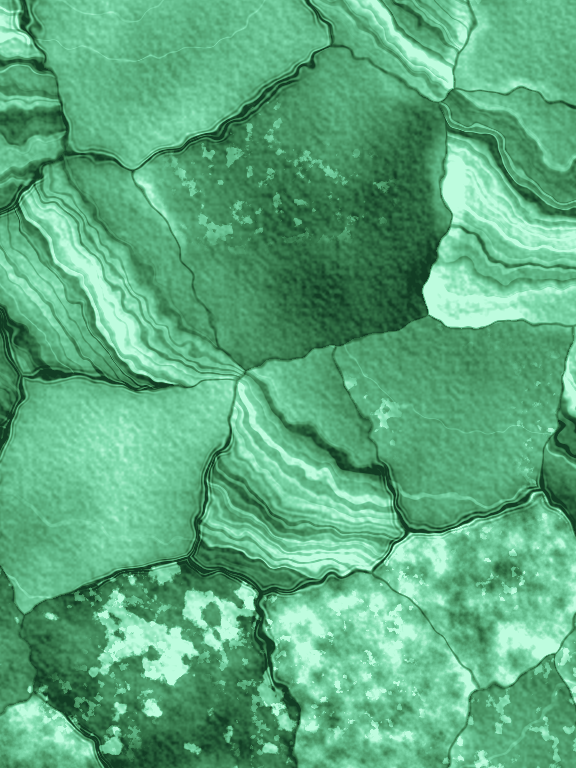
Reproduce this texture procedurally as a WebGL 1 fragment shader.

```glsl
precision highp float;
uniform vec2 u_resolution;

// Sizes are fractions of the canvas width
const float STONE_SIZE = 0.37;
const float STONE_JITTER = 0.78;
const float EDGE_WANDER = 0.085;
const float EDGE_ROUGHNESS = 0.014;
const float SEAM_WIDTH = 0.0019;
const float SEAM_SHADE_WIDTH = 0.017;
const float VEIN_WIDTH = 0.0024;
const float VEIN_DENSITY = 22.0;
const float BAND_CONTRAST = 0.72;
const float STRIPE_CONTRAST = 0.34;
const float SPECKLE_TOP = 0.43;
const float RELIEF = 0.20;
const float GRAIN = 0.11;

const vec3 DEEP = vec3(0.07, 0.24, 0.14);
const vec3 FOREST = vec3(0.19, 0.44, 0.27);
const vec3 MOSS = vec3(0.29, 0.59, 0.40);
const vec3 JADE = vec3(0.38, 0.73, 0.54);
const vec3 MINT = vec3(0.50, 0.86, 0.68);
const vec3 PALE = vec3(0.74, 0.99, 0.87);

float hash(vec2 p) {
  return fract(sin(dot(p, vec2(127.1, 311.7))) * 43758.5453);
}

float noise(vec2 p) {
  vec2 i = floor(p), f = fract(p);
  f = f * f * (3.0 - 2.0 * f);
  return mix(mix(hash(i), hash(i + vec2(1.0, 0.0)), f.x),
             mix(hash(i + vec2(0.0, 1.0)), hash(i + 1.0), f.x), f.y);
}

float fbm(vec2 p) {
  float sum = 0.0, weight = 0.516;
  for (int i = 0; i < 5; i++) {
    sum += weight * noise(p);
    p = mat2(1.6, 1.2, -1.2, 1.6) * p + 7.3;
    weight *= 0.5;
  }
  return sum;
}

vec2 site(vec2 id) {
  return 0.5 + STONE_JITTER * (vec2(hash(id + 3.1), hash(id + 17.7)) - 0.5);
}

// Finds the stone's id and offset from its site; returns distance to the seam
float stone(vec2 p, out vec2 id, out vec2 offset) {
  vec2 base = floor(p), f = p - base, nearest = vec2(9.0);
  for (int y = -1; y <= 1; y++) for (int x = -1; x <= 1; x++) {
    vec2 g = vec2(float(x), float(y));
    vec2 r = g + site(base + g) - f;
    if (dot(r, r) < dot(nearest, nearest)) { nearest = r; id = base + g; }
  }
  float edge = 9.0;
  for (int y = -2; y <= 2; y++) for (int x = -2; x <= 2; x++) {
    vec2 g = id - base + vec2(float(x), float(y));
    vec2 r = g + site(base + g) - f, d = r - nearest;
    if (dot(d, d) > 0.0001) edge = min(edge, dot(0.5 * (nearest + r), normalize(d)));
  }
  offset = -nearest;
  return edge;
}

// Irregular pale threads along lines of constant t
float veins(float t, float density, float seed, float px) {
  float row = floor(t * density);
  float place = 0.2 + 0.6 * hash(vec2(row, seed));
  float d = abs(fract(t * density) - place) / density;
  float width = VEIN_WIDTH * (0.45 + hash(vec2(row, seed + 5.0)));
  return (1.0 - smoothstep(width - px, width + px, d)) * (0.25 + 0.75 * hash(vec2(row, seed + 9.0)));
}

vec3 ramp(float tone) {
  float t = clamp(tone, 0.0, 1.0) * 5.0;
  vec3 c = mix(DEEP, FOREST, clamp(t, 0.0, 1.0));
  c = mix(c, MOSS, clamp(t - 1.0, 0.0, 1.0));
  c = mix(c, JADE, clamp(t - 2.0, 0.0, 1.0));
  c = mix(c, MINT, clamp(t - 3.0, 0.0, 1.0));
  return mix(c, PALE, clamp(t - 4.0, 0.0, 1.0));
}

void main() {
  vec2 p = gl_FragCoord.xy / u_resolution.x;
  float px = 1.0 / u_resolution.x;

  // Stones with wandering outlines
  vec2 wander = vec2(fbm(p * 4.0), fbm(p * 4.0 + 31.0)) - 0.5;
  vec2 rough = vec2(noise(p * 42.0), noise(p * 42.0 + 11.0)) - 0.5;
  vec2 id, q;
  float edge = stone((p + 2.0 * EDGE_WANDER * wander + EDGE_ROUGHNESS * rough) / STONE_SIZE, id, q);
  edge *= STONE_SIZE;
  q *= STONE_SIZE;
  float rank = fract(dot(id, vec2(0.755, 0.570)) + 0.2);
  float seed = hash(id + 41.0);
  float height = (id.y + site(id).y) * STONE_SIZE;

  // Cloudy base and slow gradient
  float cloud = fbm(p * 5.0 + id * 7.0) - 0.5;
  float tone = mix(0.34, 0.75, rank) + 0.75 * cloud + 0.8 * dot(q, vec2(seed - 0.5, 0.5 - rank));

  if (height < SPECKLE_TOP && seed < 0.85) {
    // Speckled stones: pale flecks on dark, or clouded pale ground
    float fleck = fbm(p * 30.0 + id * 3.0) + 0.3 * (noise(p * 8.0) - 0.5);
    float dust = smoothstep(0.62, 0.7, fbm(p * 75.0)) * smoothstep(0.35, 0.6, noise(p * 9.0));
    float darkStone = 0.26 + 0.7 * cloud + 0.5 * (fbm(p * 26.0 + 5.0) - 0.5) + 0.6 * smoothstep(0.59, 0.68, fleck);
    float paleStone = 0.74 + 0.5 * cloud + 0.8 * (fbm(p * 12.0) - 0.5) + 1.1 * (fbm(p * 38.0) - 0.5);
    tone = mix(darkStone, paleStone, step(0.5, rank)) + 0.35 * dust;
  } else {
    // Curved bands, bold on every other stone
    float angle = mix(-0.95, 0.4, seed);
    vec2 b = mat2(cos(angle), -sin(angle), sin(angle), cos(angle)) * q;
    float t = b.y - 0.9 * b.x * b.x + 0.05 * (fbm(q * 7.0 + id) - 0.5) + 0.007 * noise(q * 45.0);
    float banded = 1.0 - mod(id.x + id.y, 2.0);
    float reach = banded * smoothstep(0.19, 0.11, abs(t + 0.03));
    float wide = smoothstep(0.2, 0.8, noise(vec2(t * 30.0, seed * 50.0))) - 0.5;
    float fine = smoothstep(0.25, 0.75, noise(vec2(t * 150.0, seed * 90.0))) - 0.5;
    tone += reach * (BAND_CONTRAST * wide + STRIPE_CONTRAST * fine + 0.02);
    float thread = veins(t, VEIN_DENSITY, seed, px) * reach;
    thread += 0.8 * veins(t, 5.0, seed + 2.0, px) * step(0.35, seed) * (1.0 - reach);
    tone = mix(tone, 1.0, clamp(thread, 0.0, 1.0) * (0.55 + 0.45 * noise(p * 24.0)));

    // Fine dusting on the darker plain stones
    float dust = smoothstep(0.6, 0.7, fbm(p * 60.0 + 3.0)) * smoothstep(0.5, 0.75, noise(p * 5.0 + 8.0));
    tone += 0.35 * dust * (1.0 - banded) * step(rank, 0.6);
  }

  // Pale rims, dark shading and layered lines beside the seams
  float rim = smoothstep(0.56, 0.75, noise(p * 6.0 + id * 5.0)) * smoothstep(0.035, 0.008, edge);
  float heavy = smoothstep(0.42, 0.68, noise(p * 4.5 + 19.0));
  float shade = exp(-edge / SEAM_SHADE_WIDTH) * heavy;
  float layers = sin(edge * 720.0 + 9.0 * noise(p * 26.0)) * smoothstep(0.2, 0.6, shade);
  tone += 0.3 * rim * (1.0 - heavy) - shade * (0.4 - 0.36 * layers);
  float seam = 1.0 - smoothstep(SEAM_WIDTH - px, SEAM_WIDTH + 1.5 * px, edge);
  tone = mix(tone, 0.0, seam * mix(0.6, 1.0, heavy));

  // Fine scuffed relief
  tone += RELIEF * (noise(p * 120.0) - noise(p * 120.0 + 0.4)) + GRAIN * (noise(p * 230.0) - 0.5);
  gl_FragColor = vec4(ramp(tone), 1.0);
}
```
